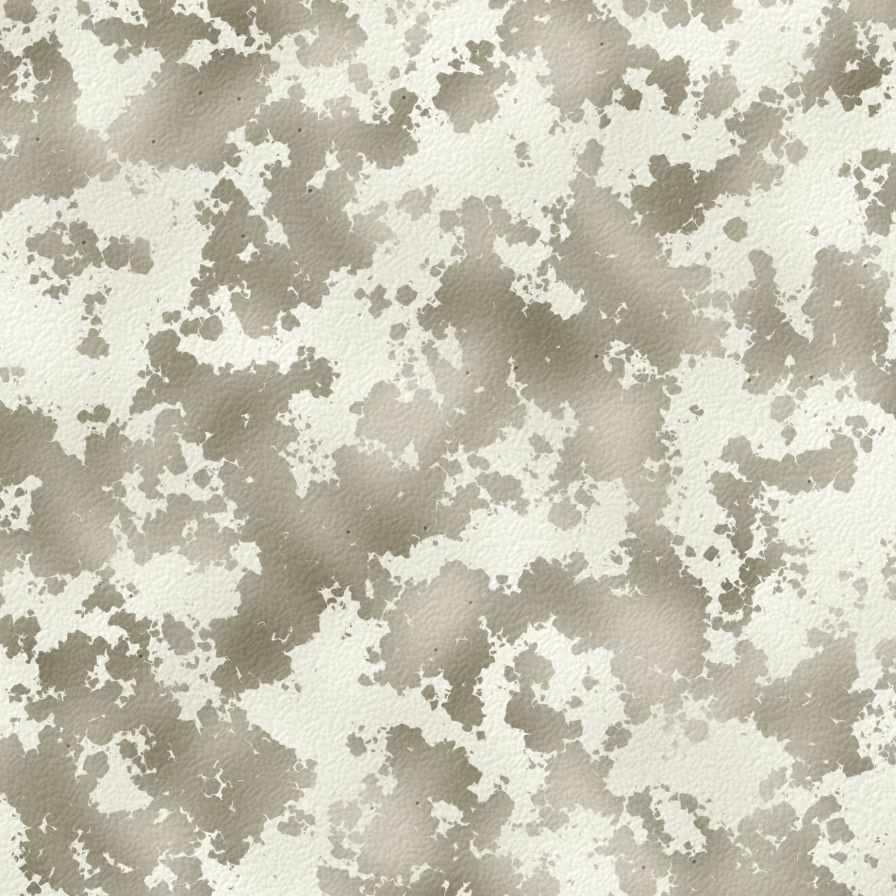
Reproduce this texture procedurally as a WebGL 1 fragment shader.

```glsl
precision highp float;
uniform vec2 u_resolution;

vec2 hash2(vec2 cell) {
  return fract(sin(vec2(dot(cell, vec2(127.1, 311.7)), dot(cell, vec2(269.5, 183.3)))) * 43758.5);
}

// Bent sine lattice, smooth and irregular
float wave(vec2 q) {
  return sin(q.x + 1.3 * sin(0.8 * q.y + 0.6)) * sin(q.y + 1.3 * sin(0.7 * q.x + 2.1));
}

// Layered waves that decide where patches grow
float growth(vec2 p) {
  vec2 q = p * 17.0 + 4.3;
  float sum = 0.0, amp = 0.85;
  for (int i = 0; i < 5; i++) {
    sum += amp * wave(q);
    q = mat2(0.8, 0.6, -0.6, 0.8) * q * 1.8 + 3.7;
    amp *= 0.85;
  }
  return sum;
}

// Signed distance to scattered discs, swollen where growth is strong
float discs(vec2 p, float freq) {
  vec2 home = floor(p * freq);
  float nearest = 1.0;
  for (int y = -1; y <= 1; y++) {
    for (int x = -1; x <= 1; x++) {
      vec2 cell = home + vec2(x, y);
      vec2 rnd = hash2(cell + freq);
      vec2 centre = (cell + rnd) / freq;
      float size = 0.6 + 0.4 * fract(rnd.x * 17.0 + rnd.y * 31.0);
      float radius = clamp(0.29 + 0.95 * growth(centre), -0.3, 0.8) * size / freq;
      nearest = min(nearest, length(p - centre) - radius);
    }
  }
  return nearest;
}

// Pebbled leather height from cellular distance
float pebble(vec2 p) {
  vec2 q = p * 165.0 + 0.5 * sin(p.yx * 190.0);
  float nearest = 2.0;
  for (int y = -1; y <= 1; y++) {
    for (int x = -1; x <= 1; x++) {
      vec2 cell = floor(q) + vec2(x, y);
      nearest = min(nearest, length(cell + hash2(cell) - q));
    }
  }
  return -nearest;
}

void main() {
  vec2 p = gl_FragCoord.xy / u_resolution.y;

  // Pale ground with faint drifts
  float drift = clamp(0.38 + 0.4 * wave(p * 11.0 + 8.0) + 0.2 * wave(p.yx * 26.0), 0.0, 1.0);
  vec3 color = mix(vec3(0.95, 0.95, 0.91), vec3(0.875, 0.87, 0.815), drift);

  // Taupe patches with ragged, speckled rims
  vec2 ragged = p + 0.0012 * sin(p.yx * 410.0 + 3.0 * sin(p * 170.0));
  float edge = min(discs(ragged, 50.0), min(discs(ragged, 80.0), discs(ragged, 112.0)));
  float tone = 0.43 + 0.38 * wave(p * 15.0 + 21.0) + 0.3 * wave(p.yx * 27.0 + 5.0);
  vec3 taupe = mix(vec3(0.80, 0.78, 0.72), vec3(0.53, 0.505, 0.425), clamp(tone, 0.0, 1.0));
  color = mix(color, taupe, 1.0 - smoothstep(-0.0012, 0.0012, edge));

  // Embossed grain lit from the upper left
  vec2 toLight = vec2(-0.0011, 0.0011);
  color += 0.085 * (pebble(p - toLight) - pebble(p + toLight));

  // Rare pits with a bright lower lip
  vec2 pitCell = floor(p * 16.0);
  vec2 rnd = hash2(pitCell + 71.0);
  vec2 toPit = p - (pitCell + 0.2 + 0.6 * rnd) / 16.0;
  float present = step(0.88, fract(rnd.x * 13.0 + rnd.y * 7.0));
  float hollow = 1.0 - smoothstep(0.001, 0.003, length(toPit));
  float lip = 1.0 - smoothstep(0.001, 0.003, length(toPit + 1.5 * toLight));
  color += present * (0.08 * lip - 0.25 * hollow);

  gl_FragColor = vec4(clamp(color, 0.0, 1.0), 1.0);
}
```
